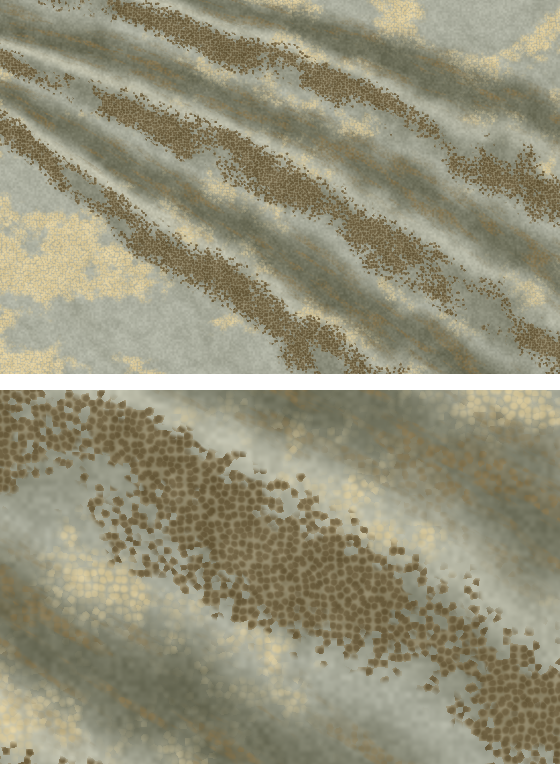
Top, the full canvas; bottom, a detail of the centre.
Write a Shadertoy shader that draws this texture.

```glsl
// Draped sage velvet with fanning diagonal folds, worn brown grain and pale gold foil.

const vec3 PALE   = vec3(0.675, 0.685, 0.625);
const vec3 SHEEN  = vec3(0.780, 0.775, 0.690);
const vec3 SLATE  = vec3(0.425, 0.430, 0.350);
const vec3 UMBER  = vec3(0.400, 0.335, 0.205);
const vec3 OCHRE  = vec3(0.540, 0.455, 0.290);
const vec3 GOLD   = vec3(0.860, 0.790, 0.600);

const float GRAIN_SCALE  = 150.0;  // grains per canvas height
const float EDGE_RAGGED  = 0.75;   // how far noise pushes the fold edges
const float MOTTLE       = 0.55;   // strength of the cloudy nap
const float NAP_CONTRAST = 0.07;   // strength of the finest texture

// Fold lines, as depth below the top edge at the left, middle and right.
// Even lines are slate hollows, odd lines are worn brown slopes.
const int FOLDS = 6;
const vec3 FOLD_LINE[FOLDS] = vec3[FOLDS](
    vec3(-0.17, 0.05, 0.33), vec3(-0.09, 0.17, 0.53),
    vec3(0.075, 0.32, 0.76), vec3(0.14, 0.49, 0.94),
    vec3(0.245, 0.685, 1.18), vec3(0.36, 0.875, 1.42));

float hash(vec2 p) {
    vec3 q = fract(p.xyx * 0.1031);
    q += dot(q, q.yzx + 33.33);
    return fract((q.x + q.y) * q.z);
}

float noise(vec2 p) {
    vec2 i = floor(p), f = fract(p);
    f = f * f * (3.0 - 2.0 * f);
    return mix(mix(hash(i), hash(i + vec2(1, 0)), f.x),
               mix(hash(i + vec2(0, 1)), hash(i + vec2(1, 1)), f.x), f.y);
}

float fbm(vec2 p) {
    float sum = 0.0, gain = 0.5;
    for (int i = 0; i < 5; i++) {
        sum += gain * noise(p);
        p = mat2(1.6, 1.2, -1.2, 1.6) * p + 17.3;
        gain *= 0.5;
    }
    return sum / 0.97;
}

// Nearest grain: x is the distance to its centre, y its random value.
vec2 grain(vec2 p) {
    vec2 cell = floor(p), best = vec2(9.0, 0.0);
    for (int j = -1; j <= 1; j++)
    for (int i = -1; i <= 1; i++) {
        vec2 id = cell + vec2(i, j);
        vec2 centre = id + 0.15 + 0.7 * vec2(hash(id), hash(id + 71.7));
        float d = length(p - centre);
        if (d < best.x) best = vec2(d, hash(id + 133.1));
    }
    return best;
}

float foldHeight(vec3 h, float s) {
    return dot(h, vec3((1.0 - s) * (1.0 - 2.0 * s), 4.0 * s * (1.0 - s), s * (2.0 * s - 1.0)));
}

// Continuous fold index: equals i on fold line i.
float foldIndex(vec2 p) {
    float s = p.x / 1.5, depth = 1.0 - p.y, k = 0.0;
    for (int i = 0; i < FOLDS - 1; i++) {
        float top = foldHeight(FOLD_LINE[i], s);
        float low = foldHeight(FOLD_LINE[i + 1], s);
        k += clamp((depth - top) / (low - top),
                   i == 0 ? -9.0 : 0.0, i == FOLDS - 2 ? 9.0 : 1.0);
    }
    return k;
}

// Soft band around every second fold line, starting at the given one.
float band(float k, float first, float inner, float outer) {
    float centre = first + 2.0 * clamp(round((k - first) * 0.5), 0.0, 2.0);
    return 1.0 - smoothstep(inner, outer, abs(k - centre));
}

void mainImage(out vec4 fragColor, in vec2 fragCoord) {
    vec2 p = fragCoord / iResolution.y;
    float k = foldIndex(p);
    vec2 along = vec2(p.x, k * 0.17);

    // Fold shading with ragged edges
    float rag = fbm(p * 8.0 + 3.1) - 0.5;
    float hollow = band(k + rag * EDGE_RAGGED * 0.7, 0.0, 0.06, 0.64);
    float slope = band(k + rag * EDGE_RAGGED, 1.0, 0.08, 0.52);
    float ridge = band(k + rag * 0.4, 0.55, 0.0, 0.32);
    float cloud = fbm(along * vec2(9.0, 16.0) + 21.0) - 0.5;
    float shadow = clamp(max(hollow * 0.95, slope * 0.48) + cloud * MOTTLE, 0.0, 1.0);
    vec3 col = mix(PALE, SLATE, shadow);
    col = mix(col, SHEEN, ridge * (1.0 - shadow) * mix(0.75, 0.35, smoothstep(0.2, 1.2, p.x)));

    // Gold foil on the lit cloth, broken by a fine crackle
    vec2 g = grain(p * GRAIN_SCALE + 2.0 * rag);
    float core = 1.0 - smoothstep(0.25, 0.75, g.x);
    float foil = smoothstep(0.52, 0.70, fbm(p * vec2(5.5, 7.5) + 40.0) + 0.16 * (noise(p * 50.0) - 0.5));
    foil *= (1.0 - 0.9 * hollow) * (1.0 - slope);
    col = mix(col, GOLD, foil * (0.3 + 0.7 * core) * smoothstep(-0.3, 0.7, foil - g.y + 0.4));

    // Brown grain on the slopes, thin ochre streaks in the hollows
    float patches = smoothstep(0.30, 0.58, fbm(along * vec2(9.0, 15.0) + 60.0));
    float streaks = smoothstep(0.46, 0.66, fbm(along * vec2(16.0, 65.0) + 80.0));
    float worn = slope * patches * 1.05;
    float wornGrain = smoothstep(-0.08, 0.12, worn - g.y) * smoothstep(0.0, 0.2, worn);
    col = mix(col, mix(OCHRE, UMBER, core), wornGrain * (0.45 + 0.4 * core));
    col = mix(col, OCHRE, hollow * streaks * (0.25 + 0.45 * step(0.4, g.y) * core));

    // Fine nap
    col += NAP_CONTRAST * (noise(p * 190.0) - 0.5) + 0.09 * (fbm(p * 38.0) - 0.5);
    fragColor = vec4(clamp(col, 0.0, 1.0), 1.0);
}
```
